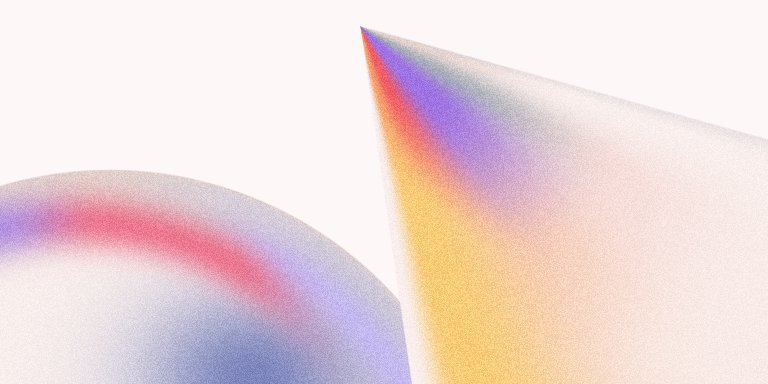
A Shadertoy shader for this background:

```glsl
// Two soft iridescent solids on a pale ground: a dome at lower left and
// a cone fanning out from its apex. The dome is coloured by depth below its
// rim, the cone by angle and distance from the apex; fine grain covers both.

// Lengths are in canvas heights, angles in radians from straight down.
const vec2 DOME_CENTER = vec2(0.2865, -0.445);
const float DOME_RADIUS = 1.0026;
const vec2 APEX = vec2(0.9375, 0.932);
const float CONE_LEFT = 0.144;
const float CONE_RIGHT = 1.300;
const float GRAIN_CELLS = 384.0;
const float GRAIN_AMOUNT = 0.11;

const vec3 GROUND = vec3(0.992, 0.969, 0.973);
const vec3 PEARL = vec3(0.975, 0.935, 0.925);
const vec3 RIM_GREY = vec3(0.85, 0.82, 0.855);
const vec3 RIM_BEIGE = vec3(0.89, 0.82, 0.80);
const vec3 ROSE = vec3(0.93, 0.44, 0.54);
const vec3 LILAC = vec3(0.69, 0.55, 0.89);
const vec3 LAVENDER = vec3(0.77, 0.72, 0.96);
const vec3 SLATE_BLUE = vec3(0.46, 0.50, 0.73);
const vec3 RED = vec3(0.94, 0.36, 0.40);
const vec3 VIOLET = vec3(0.62, 0.45, 0.89);
const vec3 SAGE = vec3(0.66, 0.69, 0.73);
const vec3 ORANGE = vec3(0.97, 0.62, 0.42);
const vec3 AMBER = vec3(0.985, 0.80, 0.47);
const vec3 PEACH = vec3(0.965, 0.79, 0.69);
const vec3 BLUSH = vec3(0.965, 0.86, 0.845);

float hash(vec2 p) {
    vec3 q = fract(vec3(p.xyx) * 0.1031);
    q += dot(q, q.yzx + 33.33);
    return fract((q.x + q.y) * q.z);
}

float bell(float x, float width) {
    return exp(-x * x / (width * width));
}

vec3 domeColor(vec2 p, float depth) {
    // Rim and pearly interior
    vec3 rim = mix(RIM_BEIGE, RIM_GREY, smoothstep(0.2, 0.65, p.x));
    vec3 col = mix(rim, PEARL, smoothstep(0.08, 0.26, depth));
    col = mix(col, RIM_GREY, 0.8 * smoothstep(0.75, 1.0, p.x));

    // Blue pool at the base
    vec2 pool = (p - vec2(0.66, 0.01)) / vec2(0.29, 0.23);
    col = mix(col, SLATE_BLUE, 0.95 * exp(-dot(pool, pool)));

    // Glowing band, lilac to rose, with lavender outside it at the right
    float lavender = bell(depth - 0.122, 0.055) * smoothstep(0.48, 0.75, p.x);
    col = mix(col, LAVENDER, 0.85 * lavender);
    vec3 bandColor = mix(LILAC, ROSE, smoothstep(0.0, 0.27, p.x));
    bandColor = mix(bandColor, LILAC, 0.5 * smoothstep(0.6, 0.85, p.x));
    float band = bell(depth - 0.105 - 0.12 * p.x, 0.068);
    col = mix(col, bandColor, 0.93 * band * (1.0 - smoothstep(0.6, 0.95, p.x)));

    // Faint warm outline
    return mix(col, RIM_BEIGE, 0.6 * bell(depth, 0.012));
}

vec3 coneColor(float t, float r) {
    // Saturated fan close to the apex
    vec3 near = mix(ORANGE, RED, smoothstep(0.08, 0.24, t));
    near = mix(near, VIOLET, smoothstep(0.24, 0.50, t));
    near = mix(near, SAGE, smoothstep(0.58, 0.82, t));

    // Warm fan further out, paling with distance
    vec3 far = mix(AMBER, PEACH, smoothstep(0.16, 0.48, t));
    far = mix(far, BLUSH, smoothstep(0.42, 0.75, t));
    float pale = smoothstep(0.65, 1.25, r) * smoothstep(0.15, 0.55, t);
    far = mix(far, PEARL, 0.85 * pale);

    float reach = smoothstep(0.1, 0.5, t);
    float spread = smoothstep(mix(0.12, 0.24, reach), mix(0.48, 0.80, reach), r);
    vec3 col = mix(near, far, spread);

    // Translucent borders
    col = mix(PEARL, col, smoothstep(0.015, 0.105, t + 0.03 * (1.0 - smoothstep(0.0, 0.3, r))));
    vec3 border = mix(RIM_BEIGE, PEARL, smoothstep(0.1, 0.6, r));
    col = mix(col, border, smoothstep(0.78, 0.95, t));
    return mix(col, RIM_GREY, 0.4 * smoothstep(0.96, 1.0, t));
}

void mainImage(out vec4 fragColor, in vec2 fragCoord) {
    vec2 p = fragCoord / iResolution.y;
    float aa = 1.0 / iResolution.y;
    vec3 col = GROUND;

    // Dome
    float depth = DOME_RADIUS - length(p - DOME_CENTER);
    float domeMask = smoothstep(-aa, aa, depth);
    col = mix(col, domeColor(p, depth), domeMask);

    // Cone, bounded by two rays from the apex
    vec2 q = p - APEX;
    float r = length(q);
    float angle = atan(q.x, -q.y);
    float t = clamp((angle - CONE_LEFT) / (CONE_RIGHT - CONE_LEFT), 0.0, 1.0);
    float leftSide = dot(q, vec2(cos(CONE_LEFT), sin(CONE_LEFT)));
    float rightSide = -dot(q, vec2(cos(CONE_RIGHT), sin(CONE_RIGHT)));
    float coneMask = smoothstep(-aa, aa, min(leftSide, rightSide));
    col = mix(col, coneColor(t, r), coneMask);

    // Grain, stronger on darker colours
    float grain = hash(floor(p * GRAIN_CELLS)) - 0.5;
    float shade = 1.0 - smoothstep(0.75, 1.0, dot(col, vec3(0.333)));
    col += grain * GRAIN_AMOUNT * max(domeMask, coneMask) * (0.3 + 0.7 * shade);

    fragColor = vec4(clamp(col, 0.0, 1.0), 1.0);
}
```
